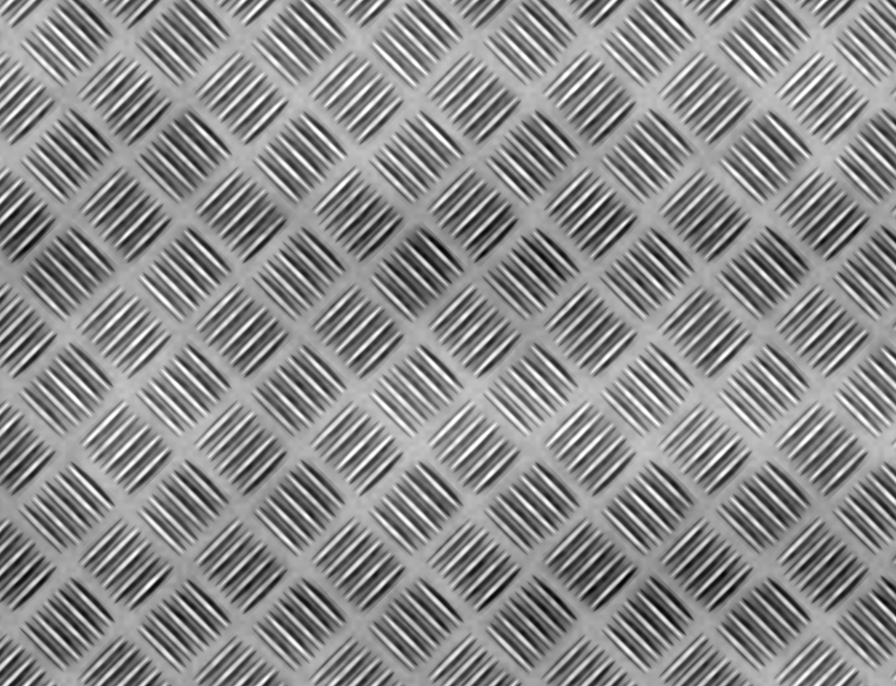
Write a Shadertoy shader that draws this texture.

```glsl
float hash(vec2 p) {
    vec3 q = fract(p.xyx * vec3(0.1031, 0.1030, 0.0973));
    q += dot(q, q.yzx + 33.33);
    return fract((q.x + q.y) * q.z);
}

float noise(vec2 p) {
    vec2 i = floor(p), f = fract(p);
    f = f * f * (3.0 - 2.0 * f);
    return mix(mix(hash(i), hash(i + vec2(1, 0)), f.x),
               mix(hash(i + vec2(0, 1)), hash(i + vec2(1, 1)), f.x), f.y);
}

// Coverage of a pointed streak; taper is 1 at its middle and 0 at its tips
float streak(float across, float halfWidth, float taper, float soft) {
    float edge = halfWidth * taper - abs(across);
    return smoothstep(-soft, soft, edge) * smoothstep(-0.05, 0.3, taper);
}

void mainImage(out vec4 fragColor, in vec2 fragCoord) {
    vec2 p = fragCoord / iResolution.y;
    float soft = max(0.014, 4.0 / iResolution.y);

    // Diagonal cells whose ridge direction alternates
    vec2 grid = p * vec2(5.91, 5.87) - vec2(0.583, 0.53);
    vec2 diagonal = vec2(grid.x + grid.y, grid.x - grid.y);
    vec2 cell = round(diagonal);
    vec2 local = (diagonal - cell) * 0.7071;
    bool rising = mod(cell.x + cell.y, 2.0) > 0.5;
    float along = rising ? local.x : local.y;
    float across = rising ? local.y : local.x;

    // Broad tonal bands and smudges that darken plate and ridges alike
    float band = cos(6.2832 * (p.y - 0.14) / 0.51);
    float broad = 0.12 * (noise(p * 5.0 + 8.0) - 0.5) - 0.045 * band;
    float smudge = noise(grid * 4.0 + 12.0) - 0.5;
    float tone = 0.67 + 0.6 * broad + 0.07 * smudge;

    // Soft uneven shade around each group, heavier on its across side
    vec2 outside = abs(vec2(along, across)) - vec2(0.16, 0.23);
    float groupDistance = length(max(outside, 0.0)) + min(max(outside.x, outside.y), 0.0);
    float shade = 1.0 - smoothstep(-0.02, 0.19, groupDistance + 0.06 * smudge);
    float cellTone = hash(cell + 50.0) - 0.5;
    float groupTone = 0.51 + broad + 0.12 * cellTone + 0.12 * smudge - 0.2 * across;
    tone = mix(tone, groupTone, shade);

    // Five ridges: dark flank, thin far shadow and bright crest
    float ridge = clamp(round(across / 0.135), -2.0, 2.0);
    float jitter = hash(cell * 7.0 + ridge + 90.0) - 0.5;
    float t = (along - 0.04 * jitter) / (0.3 - 0.004 * ridge * ridge);
    float taper = 1.0 - t * t;
    float u = across - ridge * 0.135 - 0.012 * (hash(cell * 3.0 + ridge * 5.0 + 70.0) - 0.5);
    float wear = noise(grid * 14.0 + 30.0);
    float flank = streak(u - 0.026, 0.026, taper, soft * 1.3);
    float farShadow = streak(u + 0.044, 0.012, taper, soft * 1.2);
    float crest = streak(u + 0.011, 0.018, taper, soft * 1.2);
    tone = mix(tone, 0.12 + 0.16 * wear - 0.025 * ridge + broad, flank * 0.95);
    tone = mix(tone, 0.28 + broad, farShadow * (0.6 + 0.4 * wear));
    tone = mix(tone, 0.99 - 0.22 * wear + 0.16 * jitter + broad, crest);

    tone += 0.07 * (noise(p * 130.0) - 0.5);
    fragColor = vec4(vec3(clamp(tone, 0.0, 1.0)), 1.0);
}
```
